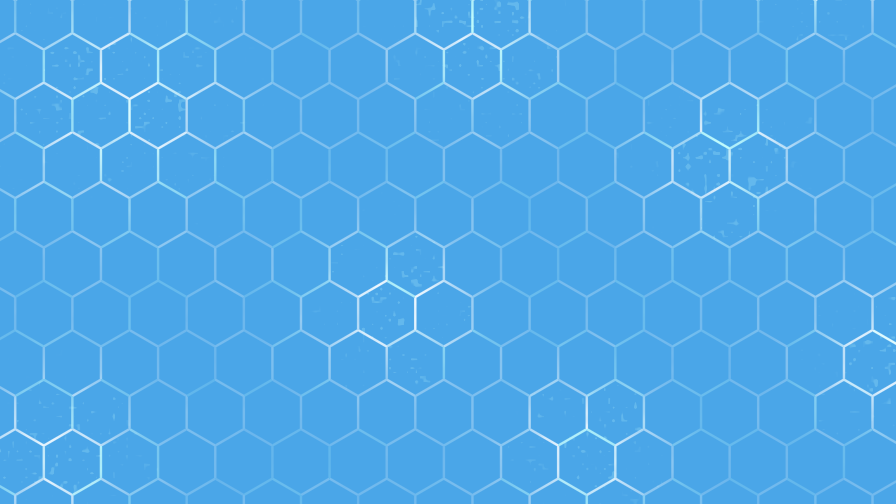
This pattern is drawn by a WebGL 1 fragment shader. Its source:

```glsl
precision highp float;
// Honeycomb of thin pale outlines on sky blue, lit by soft pools of light.
// A two-grid hexagon distance draws the lines; rows of Gaussian glows brighten
// them, and thresholded noise scatters fine specks inside the lit cells.

uniform vec2 u_resolution;

// Lengths are in canvas heights.
const float CELL_WIDTH = 0.1134;
const vec2 CELL_ANCHOR = vec2(0.824, 0.476);
const float LINE_HALF_WIDTH = 0.0024;
const float LINE_DIM = 0.24;
const float LINE_LIT = 0.72;
const float SPECK_DENSITY = 115.0;
const float SPECK_ALPHA = 0.22;
const vec3 SKY = vec3(0.29, 0.65, 0.91);
const vec3 PALE = vec3(0.95, 0.98, 1.0);
const vec3 CYAN = vec3(0.74, 0.98, 0.99);
const float SQRT3 = 1.7320508;

float hash(vec2 p) {
  return fract(sin(dot(p, vec2(127.1, 311.7))) * 43758.5453);
}

float valueNoise(vec2 p) {
  vec2 i = floor(p);
  vec2 f = fract(p);
  f = f * f * (3.0 - 2.0 * f);
  float low = mix(hash(i), hash(i + vec2(1.0, 0.0)), f.x);
  float high = mix(hash(i + vec2(0.0, 1.0)), hash(i + 1.0), f.x);
  return mix(low, high, f.y);
}

// A diagonal row of three glows, each scaled by shrink from the one before.
float glowRow(vec2 p, vec2 start, vec2 stride, float radius, float shrink) {
  float sum = 0.0;
  for (int k = 0; k < 3; k++) {
    vec2 d = (p - start) / radius;
    sum += exp(-dot(d, d));
    start += stride;
    radius *= shrink;
  }
  return sum;
}

float glow(vec2 p) {
  float sum = glowRow(p, vec2(0.255, 0.80), vec2(0.69, 0.125), 0.23, 0.68);
  sum += glowRow(p, vec2(0.12, 0.10), vec2(0.66, 0.295), 0.15, 1.0);
  sum += glowRow(p, vec2(1.165, 0.11), vec2(0.585, 0.195), 0.14, 1.0);
  return min(sum, 1.0);
}

// Offset from the nearest centre of a pointy-top hexagon of unit width.
vec2 hexLocal(vec2 p) {
  vec2 period = vec2(1.0, SQRT3);
  vec2 a = mod(p, period) - 0.5 * period;
  vec2 b = mod(p - 0.5 * period, period) - 0.5 * period;
  return dot(a, a) < dot(b, b) ? a : b;
}

void main() {
  float pixel = 1.0 / u_resolution.y;
  vec2 uv = gl_FragCoord.xy * pixel;

  // Cell and its nearest edge
  vec2 p = (uv - CELL_ANCHOR) / CELL_WIDTH;
  vec2 local = hexLocal(p);
  vec2 center = p - local;
  vec2 side = vec2(local.x < 0.0 ? -1.0 : 1.0, local.y < 0.0 ? -1.0 : 1.0);
  vec2 slant = side * vec2(0.5, 0.5 * SQRT3);
  float reachSide = abs(local.x);
  float reachSlant = dot(local, slant);
  vec2 normal = reachSide > reachSlant ? vec2(side.x, 0.0) : slant;
  float edgeDist = (0.5 - max(reachSide, reachSlant)) * CELL_WIDTH;

  // Integer ids shared by both cells along an edge
  vec2 idScale = vec2(4.0, 4.0 / SQRT3);
  vec2 edgeId = floor((center + 0.5 * normal) * idScale + 0.5);
  vec2 cellId = floor(center * idScale + 0.5);

  // Specks, denser in some lit cells than in others
  float cellLight = glow(center * CELL_WIDTH + CELL_ANCHOR);
  float activity = cellLight * mix(0.35, 1.0, hash(cellId + 7.3));
  float grain = valueNoise(uv * SPECK_DENSITY);
  float threshold = mix(0.92, 0.70, activity);
  float speck = smoothstep(threshold, threshold + 0.15, grain);
  speck *= smoothstep(0.08, 0.5, activity);
  vec3 color = mix(SKY, CYAN, speck * SPECK_ALPHA);

  // Outlines, with uneven brightness and tint from edge to edge
  float line = 1.0 - smoothstep(LINE_HALF_WIDTH - 0.7 * pixel,
                                LINE_HALF_WIDTH + 0.7 * pixel, edgeDist);
  float light = LINE_DIM + LINE_LIT * glow(uv);
  light *= mix(0.78, 1.12, hash(edgeId));
  light *= mix(0.92, 1.06, valueNoise(uv * 60.0));
  vec3 lineColor = mix(PALE, CYAN, smoothstep(0.45, 0.95, hash(edgeId + 3.1)));
  color = mix(color, lineColor, line * min(light, 1.0));

  gl_FragColor = vec4(color, 1.0);
}
```
